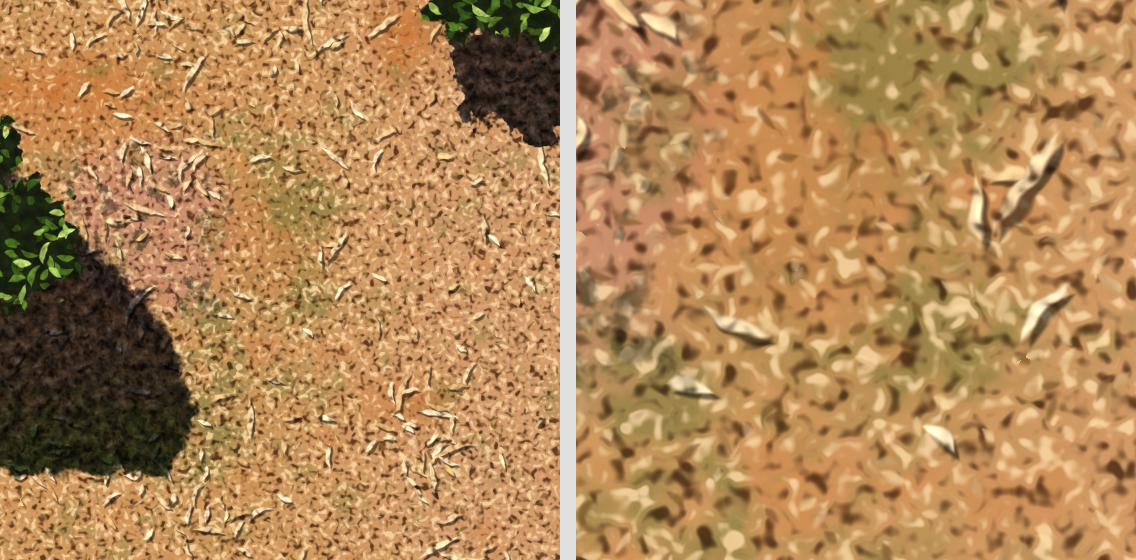
Left: the whole. Right: its middle third, enlarged.
Reproduce this texture procedurally as a Shadertoy shader.

```glsl
// Dry sunlit earth seen from above, littered with straw and bordered by bushes.
// Gradient noise tints and grains the soil; hashed cells scatter straw and leaves;
// noisy half-planes and ellipses shape the shadows and the foliage.

vec2 hash22(vec2 p) {
    vec3 q = fract(p.xyx * vec3(0.1031, 0.1030, 0.0973));
    q += dot(q, q.yzx + 33.33);
    return fract((q.xx + q.yz) * q.zy);
}

float corner(vec2 cell, vec2 offset, vec2 f) {
    float angle = 6.2832 * hash22(cell + offset).x;
    return dot(vec2(cos(angle), sin(angle)), f - offset);
}

float gradientNoise(vec2 p) {
    vec2 i = floor(p), f = fract(p), u = f * f * (3.0 - 2.0 * f);
    return mix(mix(corner(i, vec2(0, 0), f), corner(i, vec2(1, 0), f), u.x),
               mix(corner(i, vec2(0, 1), f), corner(i, vec2(1, 1), f), u.x), u.y);
}

float fbm(vec2 p) {
    float sum = 0.0, gain = 1.0;
    for (int i = 0; i < 4; i++) {
        sum += gain * gradientNoise(p);
        p = mat2(1.6, 1.2, -1.2, 1.6) * p + 17.3;
        gain *= 0.55;
    }
    return sum;
}

float blob(vec2 p, float x, float y, vec2 radius) {
    vec2 d = (p - vec2(x, y)) / radius;
    return exp(-dot(d, d));
}

float ellipse(vec2 p, float x, float y, vec2 radius) {
    return (length((p - vec2(x, y)) / radius) - 1.0) * radius.y;
}

// Where straw gathers
float heaps(vec2 p) {
    return 1.4 * blob(p, 0.77, 0.23, vec2(0.08, 0.07)) + blob(p, 0.32, 0.71, vec2(0.07))
         + blob(p, 0.34, 0.95, vec2(0.12, 0.05)) + blob(p, 0.35, 0.08, vec2(0.12, 0.04))
         + blob(p, 0.22, 0.17, vec2(0.15, 0.03));
}

// Scattered bent, tapered slivers: x = coverage, y = random tone
vec2 slivers(vec2 p, float cells, float halfLength, float halfWidth, float share, float heaping) {
    vec2 g = p * cells, best = vec2(0.0);
    float soft = cells * max(0.0018, 0.8 / iResolution.y);
    for (int k = 0; k < 9; k++) {
        vec2 cell = floor(g) + vec2(k % 3 - 1, k / 3 - 1);
        vec2 spot = cell + hash22(cell + cells), look = hash22(cell + 71.3 + cells);
        if (hash22(cell + 43.1).x > share + heaping * heaps(spot / cells)) continue;
        float angle = 3.1416 * look.x;
        vec2 axis = vec2(cos(angle), sin(angle)), d = g - spot;
        d = vec2(dot(d, axis), dot(d, vec2(-axis.y, axis.x)));
        float t = d.x / (halfLength * (0.5 + 0.5 * look.y));
        d.y += (look.y - 0.5) * d.x * d.x;
        float cover = smoothstep(soft, -soft, abs(d.y) - halfWidth * (1.0 - t * t)) * smoothstep(1.2, 0.8, abs(t));
        if (cover > best.x) best = vec2(cover, fract(look.y * 7.0 + look.x));
    }
    return best;
}

vec3 soil(vec2 p, vec2 warp) {
    float patchy = fbm(p * 12.0 + 40.0), mottle = fbm(p * 34.0 + 8.0);

    // Broad tints: pink clods, bare orange earth and olive grass
    float clods = smoothstep(0.25, 0.6, blob(p, 0.26, 0.59, vec2(0.17, 0.18)) + 0.3 * patchy);
    float bare = blob(p, 0.1, 0.82, vec2(0.22, 0.08)) + blob(p, 0.72, 0.94, vec2(0.06, 0.08))
               + 0.6 * blob(p, 0.48, 0.58, vec2(0.09, 0.11)) + 0.7 * blob(p, 0.72, 0.28, vec2(0.08, 0.04));
    bare = clamp(bare * (0.9 + patchy) + 0.3 * smoothstep(0.2, 0.7, -patchy), 0.0, 1.0);
    float grass = blob(p, 0.47, 0.72, vec2(0.08, 0.06)) + blob(p, 0.42, 0.37, vec2(0.13, 0.1))
                + blob(p, 0.36, 0.2, vec2(0.08)) + blob(p, 0.54, 0.6, vec2(0.07, 0.12));
    grass = clamp(grass * (0.65 + patchy + mottle) + 0.6 * smoothstep(0.1, 0.7, patchy + 0.5 * mottle), 0.0, 1.0);
    vec3 col = mix(vec3(0.82, 0.60, 0.37), vec3(0.83, 0.61, 0.42), smoothstep(0.4, 0.9, p.x));
    col = mix(col, vec3(0.80, 0.56, 0.45), 0.8 * clods);
    col = mix(col, vec3(0.80, 0.46, 0.21), 0.85 * bare);
    col = mix(col, vec3(0.57, 0.51, 0.27), 0.8 * grass);

    // Fine grain, calmer on bare earth
    float grain = gradientNoise(warp * 74.0) + 0.9 * gradientNoise(warp * 135.0 + 9.0) + 0.35 * mottle;
    grain *= 1.0 - 0.5 * bare;
    col = mix(col, vec3(0.98, 0.84, 0.64), 0.85 * smoothstep(0.1, 0.62, grain));
    col *= mix(vec3(1.0), vec3(0.45, 0.38, 0.31), smoothstep(0.05, 0.75, -grain));
    col *= 1.0 - 0.4 * clods * smoothstep(0.1, 0.5, mottle);

    // Crumbs, then straw beside its own small shadows
    vec2 crumb = slivers(warp, 60.0, 0.6, 0.16, 0.35 - 0.2 * bare, 0.0);
    col = mix(col, mix(vec3(0.45, 0.30, 0.14), vec3(1.0, 0.87, 0.66), smoothstep(0.3, 0.6, crumb.y)), 0.6 * crumb.x);
    vec2 lit = warp + vec2(-0.004, 0.005);
    col *= 1.0 - 0.5 * max(slivers(lit, 29.0, 0.7, 0.12, 0.13, 0.9).x, slivers(lit, 12.0, 0.6, 0.06, 0.1, 0.6).x);
    vec2 straw = slivers(warp, 29.0, 0.7, 0.12, 0.13, 0.9), stalk = slivers(warp, 12.0, 0.6, 0.06, 0.1, 0.6);
    straw = straw.x > stalk.x ? straw : stalk;
    vec3 strawColor = mix(vec3(0.88, 0.68, 0.43), vec3(1.0, 0.92, 0.77), straw.y) * (1.0 + 0.3 * grain);
    return mix(col, strawColor, straw.x * smoothstep(-0.9, 0.0, grain));
}

void mainImage(out vec4 fragColor, in vec2 fragCoord) {
    vec2 p = fragCoord / iResolution.y;
    vec2 warp = p + 0.004 * vec2(gradientNoise(p * 70.0), gradientNoise(p * 70.0 + 31.0));
    float ragged = fbm(p * 22.0), fleck = fbm(p * 48.0 + 5.0);
    vec3 col = soil(p, warp);

    // Mottled shadows of the left and the upper right bush
    float left = max(max(0.7 * (p.x + p.y - 0.725), 0.92 * (p.x + 0.42 * p.y - 0.47)),
                     max(0.155 - p.y, dot(p - vec2(0.36, 0.26), vec2(0.857, -0.514))));
    float right = ellipse(p, 0.94, 0.88, vec2(0.14, 0.12)) + 0.06 * ragged;
    float shadow = smoothstep(0.007, -0.007, min(left + 0.025 * ragged, right));
    vec3 dim = mix(vec3(0.25, 0.25, 0.29), vec3(0.19, 0.25, 0.19), smoothstep(0.35, 0.2, p.y + 0.1 * ragged));
    col *= mix(vec3(1.0), dim * (1.0 + 0.9 * fleck), shadow);

    // Foliage: two layers of pointed leaves over dark gaps
    float bush = min(ellipse(p, -0.01, 0.57, vec2(0.15, 0.12)), ellipse(p, 0.0, 0.73, vec2(0.035, 0.06)));
    bush = min(bush, ellipse(p, 0.92, 1.0, vec2(0.15, 0.08))) + 0.05 * ragged;
    vec2 low = slivers(warp + 0.37, 40.0, 0.7, 0.24, 0.8, 0.0), high = slivers(warp, 34.0, 0.75, 0.2, 0.5, 0.0);
    vec3 leaves = mix(vec3(0.10, 0.13, 0.06), mix(vec3(0.15, 0.24, 0.08), vec3(0.36, 0.50, 0.14), low.y), low.x);
    leaves = mix(leaves, mix(vec3(0.25, 0.40, 0.10), vec3(0.72, 0.82, 0.42), high.y), high.x);
    col = mix(col, leaves * (1.0 + 0.5 * fleck), smoothstep(0.006, -0.006, bush));
    fragColor = vec4(clamp(col, 0.0, 1.0), 1.0);
}
```
